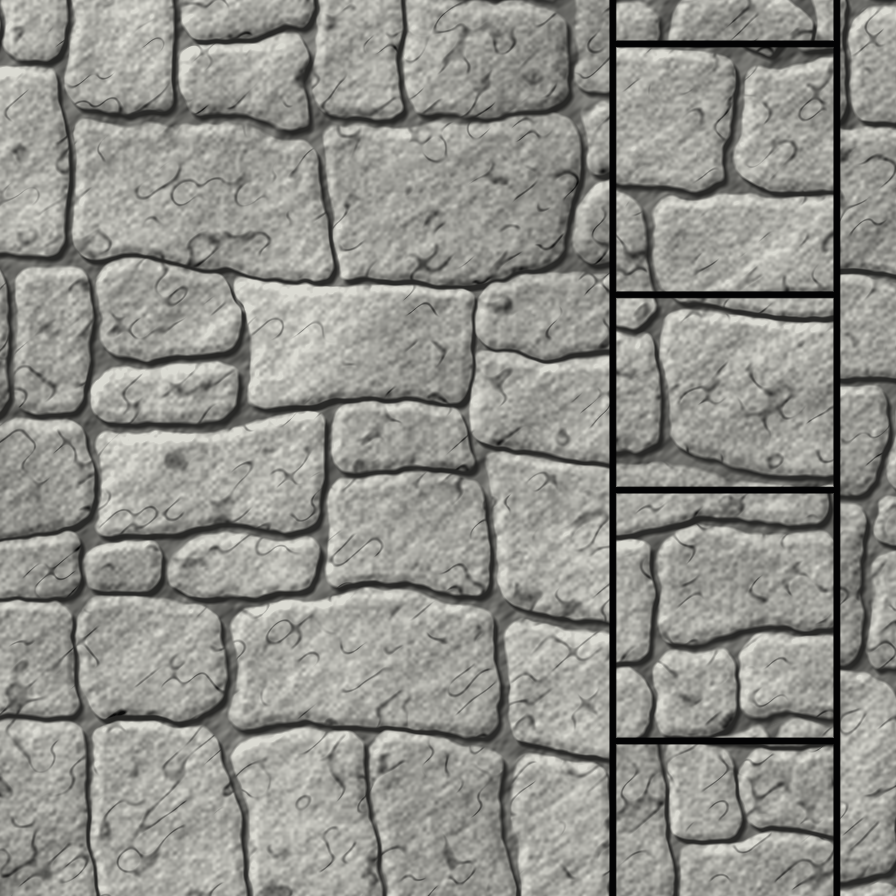
Reproduce this texture procedurally as a Shadertoy shader.

```glsl
// Grey quarry-stone wall crossed by a column of black-framed panels.
// Blocks come from random recursive cuts of a jittered grid, bent by noise,
// then lit from the upper left with rough grain, pits and joint shadows.

const vec2  BLOCK_SIZE   = vec2(0.46, 0.36);   // grid cell before cutting
const float JOINT        = 0.0045;             // half width of a joint
const float CORNER       = 0.022;              // corner radius of a stone
const float BEVEL        = 0.013;              // width of the worn edge
const vec2  TO_LIGHT     = vec2(-0.6, 0.8);
const float SHADOW_REACH = 0.0085;
const float STONE_TONE   = 0.64;
const float MORTAR_TONE  = 0.40;
const float SHADOW_TONE  = 0.13;
const vec3  STONE_TINT   = vec3(1.0, 0.998, 0.962);
const vec3  BAR_COLOR    = vec3(0.012, 0.012, 0.014);
const float BAR_HALF     = 0.0038;
const vec2  STRIP_X      = vec2(0.684, 0.934); // the two upright bars
const float BAR_Y[4]     = float[4](0.173, 0.453, 0.671, 0.951);

float hash(vec2 p) {
    return fract(sin(dot(p, vec2(127.1, 311.7))) * 43758.5453);
}

float noise(vec2 p) {
    vec2 i = floor(p), f = fract(p);
    f = f * f * (3.0 - 2.0 * f);
    return mix(mix(hash(i), hash(i + vec2(1, 0)), f.x),
               mix(hash(i + vec2(0, 1)), hash(i + vec2(1, 1)), f.x), f.y);
}

vec2 noise2(vec2 p) {
    return vec2(noise(p), noise(p + 37.3)) - 0.5;
}

// Lower edge, upper edge and index of the jittered interval holding x
float edgeAt(float i, float size, float seed) {
    return (i + 0.5 * (hash(vec2(i, seed)) - 0.5)) * size;
}

vec3 interval(float x, float size, float seed) {
    float i = floor(x / size);
    if (x < edgeAt(i, size, seed)) i -= 1.0;
    else if (x >= edgeAt(i + 1.0, size, seed)) i += 1.0;
    return vec3(edgeAt(i, size, seed), edgeAt(i + 1.0, size, seed), i);
}

// Signed distance to the stone around p (x) and its random value (y)
vec2 stone(vec2 p) {
    p += 0.055 * noise2(p * 3.5) + 0.024 * noise2(p * 11.0)
       + 0.009 * noise2(p * 34.0) + 0.003 * noise2(p * 90.0);
    vec3 row = interval(p.y, BLOCK_SIZE.y, 3.7);
    vec3 col = interval(p.x, BLOCK_SIZE.x, row.z + 11.3);
    vec2 lo = vec2(col.x, row.x), hi = vec2(col.y, row.y);
    vec2 id = vec2(col.z, row.z);
    for (int k = 0; k < 4; k++) {
        vec2 size = hi - lo;
        if (size.x * size.y < mix(0.016, 0.07, hash(id + 5.1))) break;
        float t = mix(0.33, 0.67, hash(id + 8.6));
        vec2 cut = mix(lo, hi, t);
        bool upper;
        if (size.x > 1.25 * size.y) {
            upper = p.x > cut.x;
            if (upper) lo.x = cut.x; else hi.x = cut.x;
        } else {
            upper = p.y > cut.y;
            if (upper) lo.y = cut.y; else hi.y = cut.y;
        }
        id = id * 1.7 + (upper ? vec2(3.1, 7.9) : vec2(9.4, 2.3));
    }
    float gap = JOINT * (0.4 + 1.1 * noise(p * 7.0));
    vec2 q = abs(p - 0.5 * (lo + hi)) - 0.5 * (hi - lo) + gap + CORNER;
    float d = length(max(q, 0.0)) + min(max(q.x, q.y), 0.0) - CORNER;
    return vec2(d, hash(id + 1.9));
}

float profile(float d) {
    return smoothstep(0.003, -BEVEL, d);
}

// Coordinates stretched along the rising diagonal of the tool marks
vec2 grainSpace(vec2 p) {
    return vec2(0.6 * (0.75 * p.x + 0.66 * p.y), 0.75 * p.y - 0.66 * p.x);
}

float roughness(vec2 p) {
    vec2 q = grainSpace(p) * 24.0;
    float sum = 0.0, amp = 0.5;
    for (int k = 0; k < 4; k++) {
        sum += amp * noise(q);
        q = mat2(1.7, 1.1, -1.1, 1.7) * q + 13.7;
        amp *= 0.68;
    }
    return sum;
}

float wallTone(vec2 p) {
    vec2 s = stone(p);
    float body = smoothstep(0.002, -0.002, s.x);
    float slope = profile(s.x) - profile(stone(p + TO_LIGHT * 0.004).x);
    float relief = roughness(p) - roughness(p + TO_LIGHT * 0.003);

    // Stone face: broad stains, relief, fine grain and short dark cracks
    float tone = STONE_TONE + 0.06 * (s.y - 0.5);
    tone += 0.13 * (noise(p * 6.0) - 0.5) + 0.13 * (noise(grainSpace(p) * 22.0) - 0.5);
    tone += 0.95 * relief + 0.5 * slope + 0.16 * (noise(p * 230.0) - 0.5);
    float crack = 1.0 - smoothstep(0.0, 0.1, abs(noise(grainSpace(p) * 62.0) - 0.5));
    tone -= 0.26 * crack * smoothstep(0.45, 0.7, noise(p * 41.0 + 5.0));

    // Joints: mortar under the shadow of the stone toward the light
    float caster = smoothstep(0.003, -0.003, stone(p + TO_LIGHT * SHADOW_REACH).x);
    float mortar = MORTAR_TONE + 0.9 * relief + 0.15 * (noise(p * 60.0) - 0.5);
    float joint = mix(mortar, SHADOW_TONE, 0.9 * caster);
    return mix(joint, tone, body);
}

void mainImage(out vec4 fragColor, in vec2 fragCoord) {
    vec2 uv = fragCoord / iResolution.xy;
    float px = 1.0 / iResolution.y;

    // Each panel of the strip, and the wall beyond it, shows other stones
    bool inStrip = uv.x > STRIP_X.x && uv.x < STRIP_X.y;
    float bar = min(abs(uv.x - STRIP_X.x), abs(uv.x - STRIP_X.y));
    float panel = uv.x > STRIP_X.y ? 6.0 : 0.0;
    if (inStrip) {
        panel = 1.0;
        for (int k = 0; k < 4; k++) {
            panel += step(BAR_Y[k], uv.y);
            bar = min(bar, abs(uv.y - BAR_Y[k]));
        }
    }
    vec2 shift = panel * vec2(1.37, 2.61);

    vec3 color = clamp(wallTone(uv + shift), 0.04, 0.86) * STONE_TINT;
    float barMask = 1.0 - smoothstep(BAR_HALF - px, BAR_HALF + px, bar);
    fragColor = vec4(mix(color, BAR_COLOR, barMask), 1.0);
}
```
